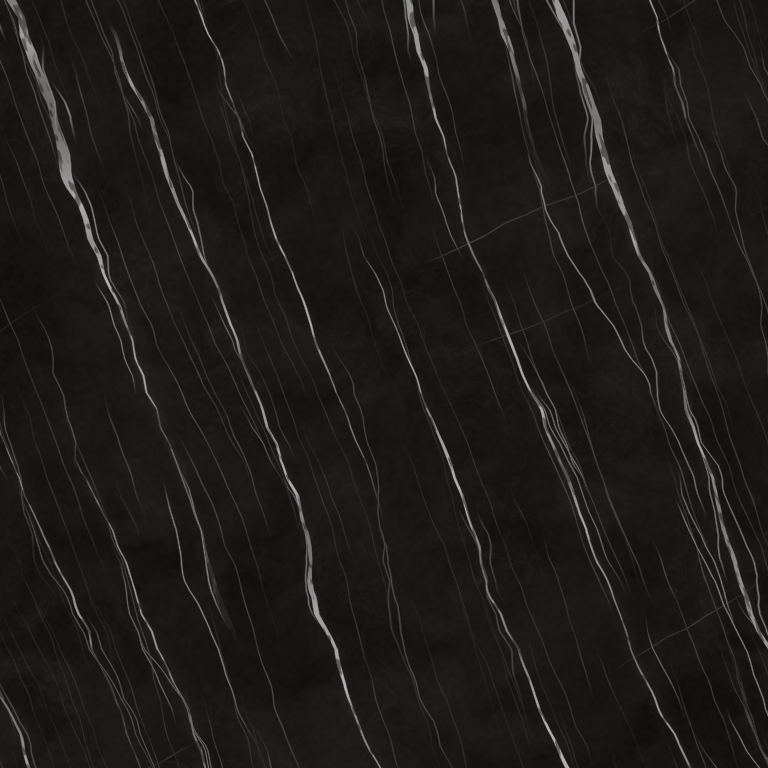
Reproduce this texture procedurally as a Shadertoy shader.

```glsl
// Black marble with steep, jagged white veins, fine hairlines and faint cross cracks.
#define DARK_STONE  vec3(0.068, 0.056, 0.053)
#define LIGHT_STONE vec3(0.138, 0.122, 0.112)
#define VEIN_COLOR  vec3(0.71, 0.71, 0.71)
#define VEIN_LEAN   0.38
#define VEIN_GAP    0.115
#define VEIN_WIDTH  0.0085
#define HAIR_WIDTH  0.0008
#define EDGE_SOFT   0.0017
#define CRACK_SLOPE 0.48

float hash(vec2 p) {
    vec3 a = fract(p.xyx * 0.1031);
    a += dot(a, a.yzx + 33.33);
    return fract((a.x + a.y) * a.z);
}

// Smooth noise over the plane.
float noise(vec2 p) {
    vec2 i = floor(p), f = fract(p);
    f = f * f * (3.0 - 2.0 * f);
    return mix(mix(hash(i), hash(i + vec2(1, 0)), f.x),
               mix(hash(i + vec2(0, 1)), hash(i + vec2(1, 1)), f.x), f.y);
}

float fbm(vec2 p) {
    float sum = 0.0, gain = 0.5;
    for (int i = 0; i < 5; i++) {
        sum += gain * noise(p);
        p = mat2(1.6, 1.2, -1.2, 1.6) * p + 7.3;
        gain *= 0.54;
    }
    return sum;
}

// Straight-segment noise along a line, for angular kinks.
float kink(float x, float seed) {
    float i = floor(x);
    return mix(hash(vec2(i, seed)), hash(vec2(i + 1.0, seed)), x - i);
}

float path(float t, float seed) {
    return (kink(t * 2.5, seed) - 0.5) * 0.045
         + (kink(t * 13.0, seed + 1.0) - 0.5) * 0.012
         + (kink(t * 45.0, seed + 2.0) - 0.5) * 0.005;
}

// Antialiased line; strokes thinner than the edge fade instead of breaking up.
float stroke(float offset, float halfWidth) {
    float edge = max(EDGE_SOFT, 1.0 / iResolution.y);
    return clamp((halfWidth - abs(offset)) / edge + 0.5, 0.0, 1.0)
         * min(1.0, 2.0 * halfWidth / edge);
}

// Veins are strong in two bands and weak between them.
float cluster(float s) {
    return 0.5 + 0.5 * cos(6.2832 * (s - 0.2) / 0.6);
}

// One vein with ragged sides, a dim halo and thin strands braided around it.
float vein(vec2 q, float at, float seed) {
    float strength = mix(0.22, 1.0, cluster(at));
    float t = q.y, offset = q.x - at - path(t, seed);
    float side = step(0.0, offset);
    float swell = pow(kink(t * 5.0, seed + 3.0), 2.0);
    float ragged = 0.35 + 0.65 * kink(t * 42.0, seed + 4.0 + side);
    float width = 0.0009 + VEIN_WIDTH * strength * swell * ragged;
    float start = mix(0.46, 0.16, strength);
    float present = smoothstep(start, start + 0.16, kink(t * 2.3, seed + 6.0));
    float fray = 1.0 - 0.5 * smoothstep(0.5, 0.8, noise(q * vec2(260.0, 95.0)));
    float body = stroke(offset, width) * fray * (0.5 + 0.5 * kink(t * 19.0, seed + 7.0));
    float halo = 0.13 * strength * exp(-abs(offset) / 0.006) * noise(q * vec2(150.0, 60.0));
    float result = max(body, halo) * present;
    for (float k = 0.0; k < 3.0; k++) {
        float strandSeed = seed + 9.0 + 3.0 * k;
        float drift = (kink(t * 4.0, strandSeed) - 0.5) * 0.07
                    + (kink(t * 33.0, strandSeed + 1.0) - 0.5) * 0.008;
        float shown = smoothstep(0.5, 0.72, kink(t * 7.0, strandSeed + 2.0));
        float strand = stroke(offset - drift, HAIR_WIDTH + 0.0006 * swell);
        result = max(result, strand * shown * (0.15 + 0.5 * strength));
    }
    return result;
}

// Sparse broken hairlines, one per column of the given spacing.
float hairs(vec2 q, float spacing, float rarity, float seed) {
    float column = floor(q.x / spacing);
    float id = seed + 11.0 * column;
    float center = (column + 0.3 + 0.4 * hash(vec2(id, 5.0))) * spacing;
    float wobble = (kink(q.y * 4.0, id) - 0.5) * 0.3 * spacing
                 + (kink(q.y * 38.0, id + 1.0) - 0.5) * 0.004;
    float shown = smoothstep(rarity, rarity + 0.2, kink(q.y * 4.5, id + 2.0));
    return stroke(q.x - center - wobble, HAIR_WIDTH) * shown
         * (0.4 + 0.6 * kink(q.y * 24.0, id + 3.0));
}

vec3 stone(vec2 p) {
    vec2 warp = vec2(fbm(p * 9.0), fbm(p * 9.0 + 31.0)) - 0.5;
    float blotch = fbm(p * 17.0 + warp * 3.0);
    float broad = noise(p * 5.0 + 12.0);
    float grain = noise(p * 190.0);
    float tone = 0.42 + 1.0 * (blotch - 0.5) + 0.35 * (broad - 0.5) + 0.22 * (grain - 0.5);
    float squiggle = smoothstep(0.05, 0.0, abs(fbm(p * 34.0 + warp * 5.0) - 0.5));
    tone += 0.25 * squiggle * smoothstep(0.4, 0.7, noise(p * 11.0 + 50.0));
    return mix(DARK_STONE, LIGHT_STONE, clamp(tone, 0.0, 1.3));
}

void mainImage(out vec4 fragColor, in vec2 fragCoord) {
    vec2 p = fragCoord / iResolution.y;

    // Vein space: x runs across the veins, y runs down along them.
    vec2 q = vec2(p.x + VEIN_LEAN * (p.y - 0.5), 1.0 - p.y);
    q.x += 0.03 * (noise(p * 3.0) - 0.5) + 0.004 * (noise(p * 28.0) - 0.5);

    float white = 0.0;
    for (float i = 0.0; i < 12.0; i++) {
        float at = -0.13 + VEIN_GAP * (i + 0.5 * (hash(vec2(i, 71.0)) - 0.5));
        if (abs(q.x - at) < 0.09) white = max(white, vein(q, at, 40.0 * i + 3.0));
    }

    // Hairlines follow the veins; cracks rise across them.
    float hairGain = 0.16 + 0.26 * cluster(q.x);
    white = max(white, hairGain * hairs(q, 0.032, 0.52, 700.0));
    white = max(white, hairGain * hairs(q + vec2(0.06 * q.y, 0.3), 0.047, 0.5, 1900.0));
    vec2 crack = vec2(p.y - CRACK_SLOPE * p.x + 0.02 * noise(p * 6.0), p.x);
    white = max(white, 0.38 * hairs(crack, 0.16, 0.56, 3100.0));

    fragColor = vec4(mix(stone(p), VEIN_COLOR, white), 1.0);
}
```
